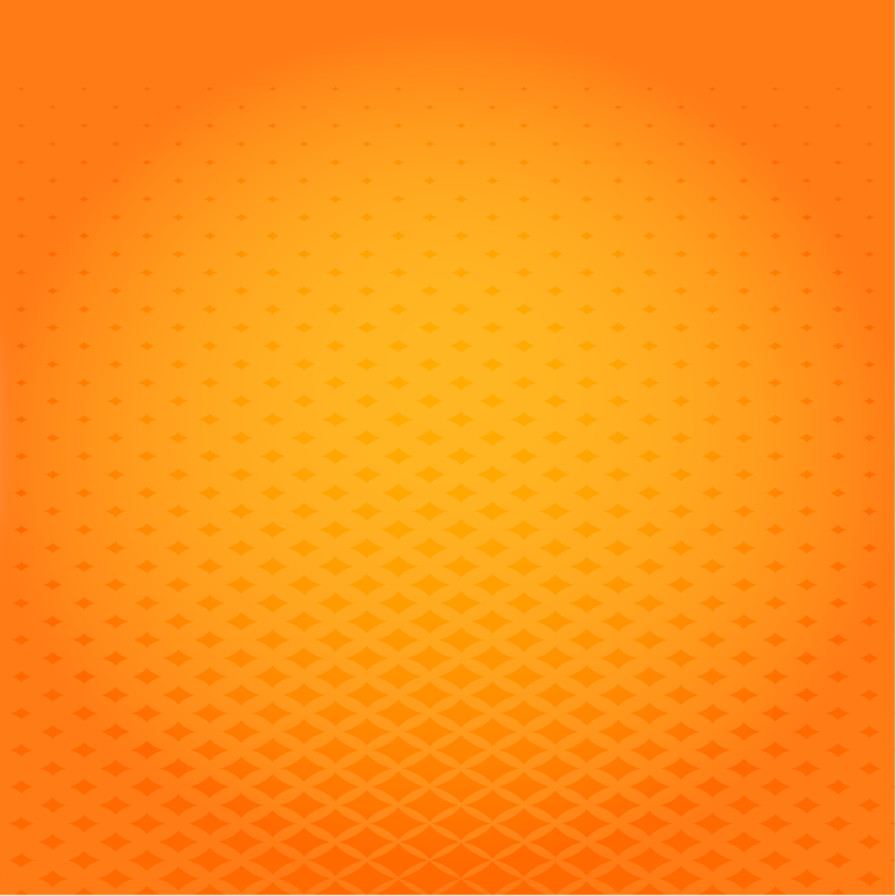
Reproduce this background procedurally as a Shadertoy shader.

```glsl
// Warm radial glow with a lattice of four-pointed concave stars.
// The glow is a focal gradient; each star is bounded by four circular arcs
// and grows toward the bottom, shrinking toward both sides.

#define GLOW_CENTER vec2(0.5, 0.492)
#define GLOW_FOCUS vec2(0.5, 0.6)
#define GLOW_RADIUS 0.478
#define GLOW_WIDTH 1.06
#define GLOW_POWER 2.15
#define LATTICE_ORIGIN vec2(0.0238, 0.9008)
#define LATTICE_STEP vec2(0.03506, -0.0205)
#define ROW_COUNT 43.0
#define MIN_SIZE 0.12
#define SIDE_SHRINK 0.55
#define ARC_OFFSET 2.0
#define BORDER_WIDTH 0.0014

const vec3 GLOW_INNER = vec3(1.0, 0.715, 0.135);
const vec3 GLOW_OUTER = vec3(1.0, 0.483, 0.085);
const vec3 STAR_INNER = vec3(1.0, 0.675, 0.0);
const vec3 STAR_OUTER = vec3(1.0, 0.415, 0.0);
const vec3 BORDER_COLOR = vec3(1.0, 0.9, 0.8);

// Focal gradient: 0 at the focus, 1 on the outer ellipse.
float focalGradient(vec2 uv) {
    vec2 ray = (uv - GLOW_FOCUS) / vec2(GLOW_WIDTH, 1.0);
    vec2 shift = GLOW_CENTER - GLOW_FOCUS;
    float along = dot(ray, shift);
    float span = GLOW_RADIUS * GLOW_RADIUS - dot(shift, shift);
    return (sqrt(along * along + span * dot(ray, ray)) - along) / span;
}

// Star size in lattice steps for a given lattice point.
float starSize(vec2 id) {
    float depth = max(id.y, 0.0) / ROW_COUNT;
    float column = LATTICE_ORIGIN.x + id.x * LATTICE_STEP.x;
    float side = abs(column - 0.497) / 0.45;
    float shrink = SIDE_SHRINK * smoothstep(-0.3, 0.5, depth);
    float growth = mix(MIN_SIZE, 1.0, pow(depth, 1.1));
    return growth * max(1.0 - shrink * pow(side, 1.2), 0.0);
}

// Antialiased coverage of one concave star; p and pixel in lattice steps.
float starCoverage(vec2 p, float size, vec2 pixel) {
    p = abs(p);
    vec2 fromArc = p - ARC_OFFSET * size;
    float arcRadius = size * length(vec2(ARC_OFFSET - 1.0, ARC_OFFSET));
    float arcDistance = arcRadius - length(fromArc);
    float diamond = (p.x + p.y - size) * 0.7071;
    float edge = length(normalize(fromArc) * pixel);
    return clamp(0.5 - max(arcDistance, diamond) / edge, 0.0, 1.0);
}

// Staggered lattice: only points with an even index sum carry a star.
float starPattern(vec2 uv) {
    vec2 q = (uv - LATTICE_ORIGIN) / LATTICE_STEP;
    vec2 pixel = 1.0 / (iResolution.xy * abs(LATTICE_STEP));
    vec2 nearest = floor(q + 0.5);
    float coverage = 0.0;
    for (int j = -1; j <= 1; j++) {
        for (int i = -1; i <= 1; i++) {
            vec2 id = nearest + vec2(i, j);
            if (id.y < 0.0 || mod(id.x + id.y, 2.0) > 0.5) continue;
            coverage = max(coverage, starCoverage(q - id, starSize(id), pixel));
        }
    }
    return coverage;
}

void mainImage(out vec4 fragColor, in vec2 fragCoord) {
    vec2 uv = fragCoord / iResolution.xy;
    float falloff = pow(focalGradient(uv), GLOW_POWER);

    // Background glow
    vec3 color = mix(GLOW_INNER, GLOW_OUTER, min(falloff, 1.0));

    // Faint pale rim at the left edge
    float rim = exp(-uv.x / 0.008) * smoothstep(0.17, 0.05, abs(uv.y - 0.51));
    color += rim * vec3(0.0, 0.04, 0.09);

    // Stars
    vec3 starColor = mix(STAR_INNER, STAR_OUTER, min(falloff * 1.1, 1.0));
    color = mix(color, starColor, starPattern(uv));

    // Thin pale border on the right and bottom
    vec2 inset = vec2(1.0 - uv.x, uv.y);
    vec2 border = clamp((BORDER_WIDTH - inset) * iResolution.xy + 0.5, 0.0, 1.0);
    color = mix(color, BORDER_COLOR, max(border.x, border.y));

    fragColor = vec4(color, 1.0);
}
```
